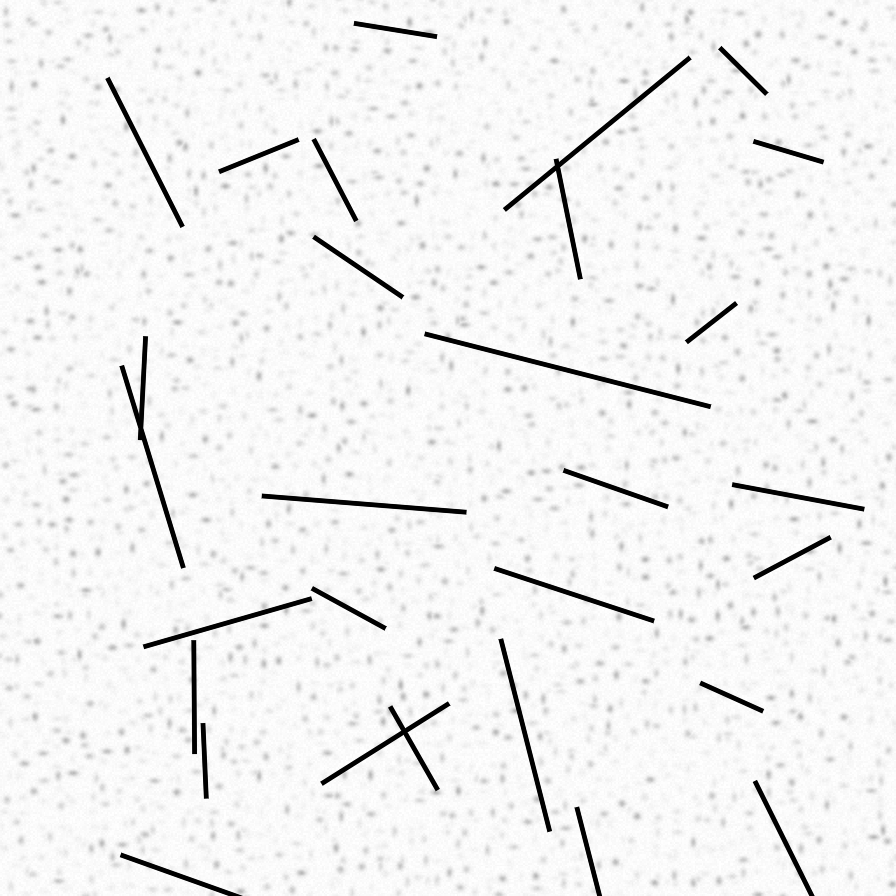
This pattern is drawn by a WebGL 2 fragment shader. Its source:

```glsl
#version 300 es
precision highp float;

uniform vec2 u_resolution;
out vec4 fragColor;

vec3 hash3(vec2 p) {
    vec3 q = fract(p.xyx * vec3(0.1031, 0.1030, 0.0973));
    q += dot(q, q.yxz + 33.33);
    return fract((q.xxy + q.yzz) * q.zyx);
}

// Cellular layer of soft, slightly stretched specks; few are dark, most faint
float specks(vec2 p) {
    vec2 cell = floor(p);
    float shade = 0.0;
    for (int y = -1; y <= 1; y++) {
        for (int x = -1; x <= 1; x++) {
            vec2 id = cell + vec2(x, y);
            vec3 spot = hash3(id + 7.0);
            float stretch = hash3(id + 91.0).x - 0.5;
            vec2 offset = (p - id - spot.xy) * vec2(1.0 + 0.6 * stretch, 1.0 - 0.6 * stretch);
            float strength = 0.03 + 0.23 * spot.z * spot.z * spot.z;
            shade = max(shade, strength * exp(-dot(offset, offset) / 0.056));
        }
    }
    return shade;
}

// Signed distance to a thin bar with square ends
float barDistance(vec2 p, vec2 center, float angle, vec2 halfSize) {
    vec2 axis = vec2(cos(angle), sin(angle));
    vec2 local = p - center;
    vec2 d = abs(vec2(dot(local, axis), dot(local, vec2(-axis.y, axis.x)))) - halfSize;
    return length(max(d, 0.0)) + min(max(d.x, d.y), 0.0);
}

// Nearest of the scattered sticks: many short, a few long
float sticks(vec2 p) {
    float nearest = 1.0;
    for (int i = 0; i < 29; i++) {
        float n = float(i);
        vec3 jitter = hash3(vec2(n, 17.0));
        vec3 form = hash3(vec2(n, 53.0));
        vec2 place = fract(n * vec2(0.7549, 0.5698) + 0.2 * jitter.xy);
        vec2 center = mix(vec2(0.08, 0.02), vec2(0.92, 0.98), place);
        float angle = radians(mix(-103.0, 40.0, form.x));
        float span = 0.07 + 0.11 * form.y + 0.15 * pow(form.y, 8.0);
        nearest = min(nearest, barDistance(p, center, angle, vec2(0.5 * span, 0.0027)));
    }
    return nearest;
}

void main() {
    float side = min(u_resolution.x, u_resolution.y);
    vec2 uv = gl_FragCoord.xy / side;

    // Paper with fine grain and grey specks
    float grain = hash3(floor(uv * 512.0)).x - 0.5;
    float paper = 0.985 + 0.03 * grain - specks(uv * 56.0);

    // Black sticks, softened over one pixel
    float ink = 1.0 - smoothstep(-0.6 / side, 0.6 / side, sticks(uv));
    fragColor = vec4(vec3(mix(paper, 0.0, ink)), 1.0);
}
```
